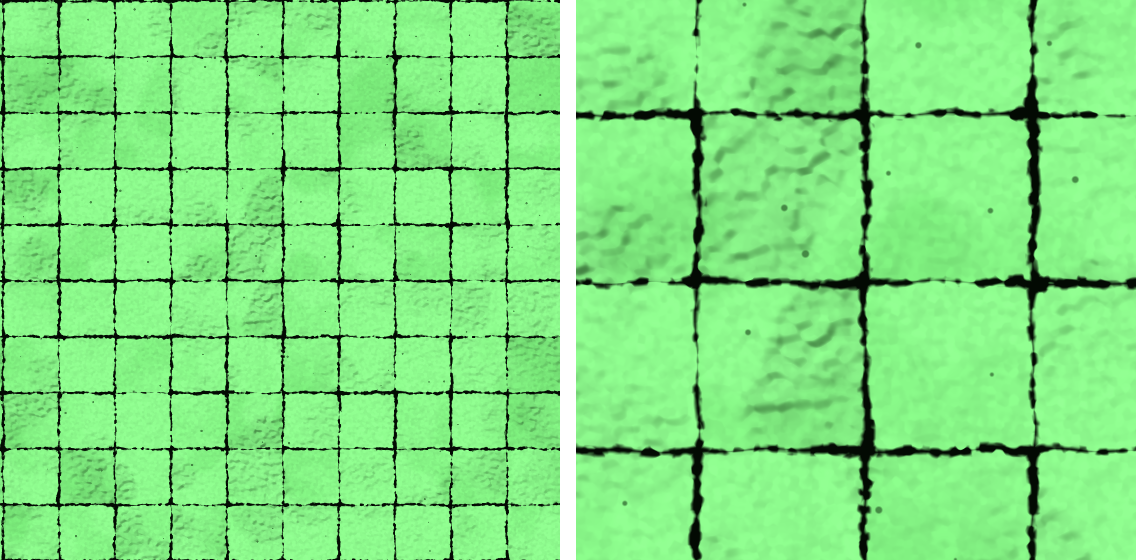
Left, the full canvas; right, a detail of the centre.
Reproduce this texture procedurally as a three.js fragment shader.

```glsl
// Worn green square tiles with ragged, inky black joints.
#define TILES 10.0
#define JOINT_THIN 0.003
#define JOINT_THICK 0.027
#define JOINT_FLARE 0.024
#define JOINT_SOFT 0.014
#define RAGGED 0.034
#define ROUGHNESS 0.85
#define GRAIN 0.07
#define LIGHT_GREEN vec3(0.56, 0.99, 0.56)
#define SHADE_GREEN vec3(0.475, 0.915, 0.475)
#define DEEP_GREEN vec3(0.21, 0.44, 0.21)
#define INK vec3(0.01, 0.04, 0.01)

varying vec2 vUv;

const float TAU = 6.283185;

float hash(vec2 p) {
  vec3 q = fract(p.xyx * 0.1031);
  q += dot(q, q.yzx + 33.33);
  return fract((q.x + q.y) * q.z);
}

vec2 hash2(vec2 p) {
  return vec2(hash(p + 3.7), hash(p + 61.3));
}

// Smooth cellular noise: random values blended around jittered points, wrapping at period.
float cellNoise(vec2 p, vec2 period) {
  vec2 cell = floor(p);
  float sum = 0.0;
  float total = 0.0;
  for (int j = -1; j <= 1; j++) {
    for (int i = -1; i <= 1; i++) {
      vec2 corner = cell + vec2(float(i), float(j));
      vec2 id = mod(corner, period);
      vec2 toPoint = corner + hash2(id) - p;
      float weight = exp(-6.0 * dot(toPoint, toPoint));
      sum += weight * hash(id + 19.1);
      total += weight;
    }
  }
  return sum / total;
}

// Layered sines that bend each joint a little along its length.
float bend(float across, float along, float seed) {
  float phase = TAU * hash(vec2(mod(floor(across + 0.5), TILES), seed));
  float t = TAU * along / TILES;
  return 0.008 * sin(7.0 * t + phase) + 0.006 * sin(23.0 * t + 2.0 * phase);
}

// Signed distance to the nearest joint; every segment tapers and flares at crossings.
float jointDistance(float across, float along, float seed) {
  float line = floor(across + 0.5);
  vec2 id = vec2(mod(line, TILES), mod(floor(along), TILES)) + seed;
  float f = fract(along);
  float taper = mix(hash(id), hash(id + 37.0), f);
  float halfWidth = mix(JOINT_THIN, JOINT_THICK, taper);
  halfWidth += JOINT_FLARE * exp(-14.0 * min(f, 1.0 - f));
  return abs(across - line) - halfWidth;
}

float height(vec2 uv) {
  vec2 cells = vec2(110.0, 150.0);
  return cellNoise(uv * cells, cells);
}

// Sparse dark pits, one candidate per cell.
float pits(vec2 uv) {
  vec2 p = uv * 40.0;
  vec2 id = mod(floor(p), 40.0);
  vec2 center = 0.2 + 0.6 * hash2(id);
  float radius = 0.03 + 0.06 * hash(id + 5.0);
  float dotMask = 1.0 - smoothstep(radius - 0.03, radius + 0.03, length(fract(p) - center));
  return dotMask * step(hash(id + 83.0), 0.06);
}

void main() {
  vec2 uv = vUv;
  vec2 grid = uv * TILES + vec2(-0.055, 0.015);
  vec2 bent = grid - vec2(bend(grid.x, grid.y, 11.0), bend(grid.y, grid.x, 47.0));
  vec2 tile = mod(floor(bent), TILES);
  float tileTone = hash(tile + 7.0);
  vec2 shift = floor(64.0 * hash2(tile));

  // Broad stains that change from tile to tile
  float broad = cellNoise(uv * 5.0, vec2(5.0));
  float cloud = cellNoise(uv * 20.0 + shift, vec2(20.0));
  float tone = smoothstep(0.35, 0.8, 0.35 * tileTone + 0.35 * broad + 0.3 * cloud);
  vec3 color = mix(LIGHT_GREEN, SHADE_GREEN, tone);

  // Patches of rough relief, lit from the upper left
  float patchNoise = cellNoise(uv * 16.0 + shift.yx, vec2(16.0));
  float rough = 0.14 + smoothstep(0.45, 0.85, patchNoise) * mix(0.3, 1.0, tileTone);
  float relief = height(uv) - height(uv + vec2(-0.003, 0.004));
  color = mix(color, DEEP_GREEN, ROUGHNESS * rough * max(relief, 0.0));
  color *= 1.0 - 0.08 * (rough - 0.14) + 0.08 * rough * max(-relief, 0.0);

  // Fine grain and pits
  float grain = cellNoise(uv * 240.0, vec2(240.0)) - 0.5;
  color *= 1.0 + GRAIN * grain;
  color = mix(color, DEEP_GREEN, 0.8 * pits(uv));

  // Ragged joints
  float joint = min(jointDistance(bent.x, bent.y, 23.0), jointDistance(bent.y, bent.x, 71.0));
  float wear = cellNoise(uv * 180.0, vec2(180.0)) - 0.5;
  joint += RAGGED * (wear + 0.5 * grain);
  float ink = 1.0 - smoothstep(-JOINT_SOFT, JOINT_SOFT, joint);
  color = mix(color, INK, ink);

  gl_FragColor = vec4(color, 1.0);
}
```
